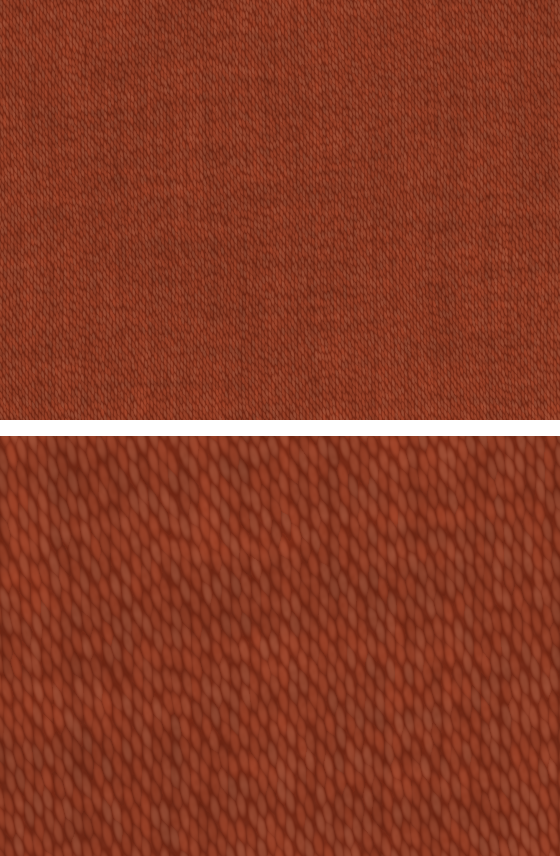
Top, the full canvas; bottom, a detail of the centre.
This texture is drawn by a Shadertoy shader. Its source:

```glsl
// Rust-red satin cloth: slim, steeply leaning floats in staggered columns.
// Each float is a soft rounded ridge over darker gaps, found by a cell search;
// yarn streaks and slow layered sines vary the tone across the cloth.

#define COLUMNS 128.0     // yarn columns per canvas height
#define ROWS 56.0         // floats per canvas height
#define LEAN 0.50         // sideways drift along one float, in columns
#define STAGGER 0.62      // vertical step between neighbouring columns
#define JITTER 0.30       // irregular placing of the floats
#define FLOAT_SIZE vec2(0.56, 0.66)
#define GAP_COLOR vec3(0.455, 0.160, 0.084)
#define RED_COLOR vec3(0.585, 0.249, 0.152)
#define TAN_COLOR vec3(0.580, 0.284, 0.192)
#define STREAKS 0.08
#define MOTTLE 0.016

float hash(vec2 p) {
    vec3 q = fract(vec3(p.xyx) * 0.1031);
    q += dot(q, q.yzx + 33.33);
    return fract((q.x + q.y) * q.z);
}

float valueNoise(vec2 p) {
    vec2 cell = floor(p), f = fract(p);
    f = f * f * (3.0 - 2.0 * f);
    float low = mix(hash(cell), hash(cell + vec2(1.0, 0.0)), f.x);
    float high = mix(hash(cell + vec2(0.0, 1.0)), hash(cell + 1.0), f.x);
    return mix(low, high, f.y);
}

// Slow uneven dye, from sines that bend one another
float dyeMottle(vec2 p) {
    float sum = 0.0;
    for (int i = 0; i < 4; i++) {
        sum += sin(p.x + 1.7 * sin(p.y)) * cos(p.y - 0.6 * p.x);
        p = mat2(0.8, -0.6, 0.6, 0.8) * p * 1.7 + 2.3;
    }
    return 0.5 * sum;
}

// Ridge height in x, random tone of the topmost float in y
vec2 satinFloats(vec2 weave) {
    vec2 top = vec2(-1.0, 0.5);
    float baseColumn = floor(weave.x);
    for (int i = -1; i <= 1; i++) {
        float column = baseColumn + float(i);
        float y = weave.y + column * STAGGER + JITTER * hash(vec2(column, 7.0));
        for (int j = -1; j <= 1; j++) {
            vec2 id = vec2(column, floor(y) + float(j));
            float tone = hash(id + 51.0);
            vec2 shift = JITTER * (vec2(hash(id + 13.0), hash(id + 29.0)) - 0.5);
            vec2 d = vec2(weave.x, y) - id - 0.5 - shift;
            d.x += LEAN * d.y;
            d /= FLOAT_SIZE;
            float ridge = 1.0 - dot(d, d);
            if (ridge > top.x) top = vec2(ridge, tone);
        }
    }
    return top;
}

void mainImage(out vec4 fragColor, in vec2 fragCoord) {
    vec2 p = fragCoord / iResolution.y;

    // Weave grid with slightly wandering yarns
    vec2 weave = p * vec2(COLUMNS, ROWS);
    weave += 0.35 * vec2(sin(p.y * 9.0 + 2.0 * sin(p.x * 5.0)),
                         sin(p.x * 11.0 + 2.0 * sin(p.y * 4.0)));
    vec2 thread = satinFloats(weave);

    // Soft ridges, each with its own hue and brightness
    float ridge = smoothstep(-0.05, 1.0, thread.x);
    vec3 yarn = mix(RED_COLOR, TAN_COLOR, smoothstep(0.25, 0.95, thread.y));
    vec3 color = mix(GAP_COLOR, yarn, ridge);
    color *= 0.965 + 0.07 * fract(thread.y * 7.3);

    // Streaks along both yarn directions and slow mottling
    float weft = valueNoise(weave * vec2(0.06, 1.1)) - 0.5;
    float warp = valueNoise(weave * vec2(0.7, 0.05) + 90.0) - 0.5;
    color *= 1.0 + STREAKS * (weft + warp) + MOTTLE * dyeMottle(p * 5.0);

    // Fine fibre fuzz
    color += 0.022 * (valueNoise(weave * vec2(2.1, 4.1)) - 0.5);
    fragColor = vec4(clamp(color, 0.0, 1.0), 1.0);
}
```
